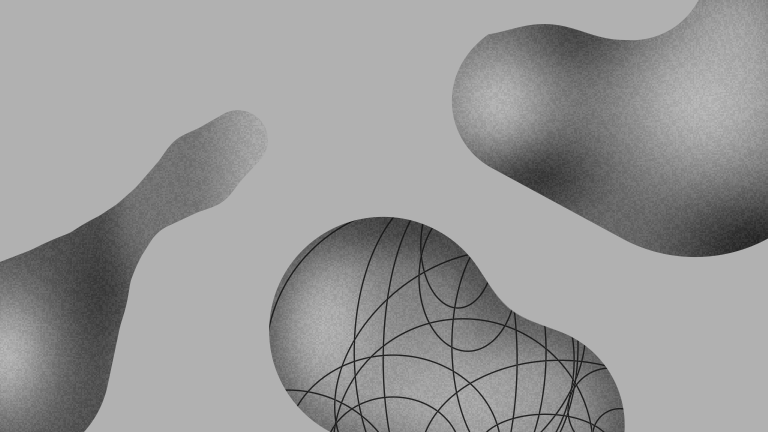
Write a WebGL 2 fragment shader that draws this background.

```glsl
#version 300 es
precision highp float;

uniform vec2 u_resolution;
out vec4 outColor;

float hash(vec2 p) {
  return fract(sin(dot(p, vec2(12.9898, 78.233))) * 43758.5453);
}

float smoothMin(float a, float b, float k) {
  float h = max(k - abs(a - b), 0.0) / k;
  return min(a, b) - h * h * k * 0.25;
}

// Capsule with a different radius (z) at each end
float roundCone(vec2 p, vec3 a, vec3 b) {
  vec2 axis = b.xy - a.xy;
  float len = length(axis);
  axis /= len;
  vec2 q = p - a.xy;
  float along = dot(q, axis);
  float side = abs(q.x * axis.y - q.y * axis.x);
  float slope = (a.z - b.z) / len;
  float t = clamp((along - side * slope / sqrt(1.0 - slope * slope)) / len, 0.0, 1.0);
  return length(vec2(side, along - t * len)) - mix(a.z, b.z, t);
}

// Approximate distance to the outline of an ellipse
float ring(vec2 q, vec2 radii) {
  float k = length(q / radii);
  return abs(k * (k - 1.0)) / max(length(q / (radii * radii)), 0.001);
}

float glow(vec2 p, vec2 center, vec2 radii) {
  vec2 q = (p - center) / radii;
  return exp(-dot(q, q));
}

float cover(float d) {
  return clamp(0.5 - d * u_resolution.y, 0.0, 1.0);
}

// Long blob with a narrow neck
float neckShape(vec2 p) {
  vec3 spine[6] = vec3[6](
    vec3(0.023, 0.155, 0.231), vec3(0.167, 0.324, 0.125), vec3(0.238, 0.412, 0.078),
    vec3(0.329, 0.505, 0.051), vec3(0.463, 0.606, 0.086), vec3(0.551, 0.676, 0.069));
  float d = 1.0;
  for (int i = 0; i < 5; i++) d = smoothMin(d, roundCone(p, spine[i], spine[i + 1]), 0.015);
  return d;
}

float neckTone(vec2 p) {
  float tone = 0.31 + 0.14 * smoothstep(0.22, 0.32, p.x) + 0.2 * smoothstep(0.42, 0.62, p.x);
  tone = mix(tone, 0.22, 0.8 * glow(p, vec2(0.235, 0.32), vec2(0.09, 0.13)));
  return mix(tone, 0.69, glow(p, vec2(0.01, 0.18), vec2(0.12, 0.16)));
}

// Large corner blob with a bay cut from its top
float cornerShape(vec2 p) {
  float body = roundCone(p, vec3(1.222, 0.766, 0.176), vec3(1.609, 0.759, 0.354));
  float bay = roundCone(p, vec3(1.463, 1.081, 0.174), vec3(1.134, 1.139, 0.222));
  return smoothMin(max(body, -bay), length(p - vec2(1.262, 0.826)) - 0.102, 0.093);
}

float cornerTone(vec2 p) {
  float tone = mix(0.42, 0.25, glow(p, vec2(1.34, 0.92), vec2(0.15, 0.1)));
  tone = mix(tone, 0.18, glow(p, vec2(1.23, 0.6), vec2(0.15, 0.1)));
  tone = mix(tone, 0.15, glow(p, vec2(1.76, 0.43), vec2(0.2, 0.14)));
  tone = mix(tone, 0.69, glow(p, vec2(1.15, 0.765), vec2(0.13, 0.13)));
  tone = mix(tone, 0.69, 0.7 * glow(p, vec2(1.7, 0.91), vec2(0.12, 0.16)));
  return mix(tone, 0.7, glow(p, vec2(1.63, 0.76), vec2(0.2, 0.18)));
}

// Two merged circles
float pairShape(vec2 p) {
  return smoothMin(length(p - vec2(0.887, 0.234)) - 0.264,
                   length(p - vec2(1.215, 0.016)) - 0.231, 0.148);
}

float pairTone(vec2 p, float d) {
  float tone = mix(0.32, 0.49, smoothstep(0.0, 0.12, -d));
  tone = mix(tone, 0.24, 0.8 * glow(p, vec2(0.9, 0.5), vec2(0.2, 0.1)));
  tone = mix(tone, 0.68, glow(p, vec2(0.76, 0.24), vec2(0.11, 0.16)));
  return mix(tone, 0.67, 0.9 * glow(p, vec2(1.06, 0.07), vec2(0.29, 0.16)));
}

// Tangle of thin ellipses: center, radii
float tangle(vec2 p) {
  vec4 loops[8] = vec4[8](
    vec4(0.972, 0.167, 0.357, 0.357), vec4(1.042, 0.185, 0.222, 0.387),
    vec4(1.042, 0.167, 0.155, 0.4), vec4(1.06, 0.433, 0.086, 0.146),
    vec4(1.083, 0.356, 0.113, 0.169), vec4(1.192, 0.201, 0.146, 0.289),
    vec4(1.412, 0.051, 0.097, 0.097), vec4(1.435, -0.009, 0.063, 0.063));
  vec4 arches[6] = vec4[6](
    vec4(1.072, -0.039, 0.301, 0.301), vec4(0.91, -0.042, 0.25, 0.22),
    vec4(0.91, -0.053, 0.157, 0.134), vec4(1.296, -0.065, 0.324, 0.231),
    vec4(1.262, -0.042, 0.157, 0.083), vec4(0.667, -0.176, 0.273, 0.273));
  vec2 q = p - vec2(1.065, 0.144);
  vec2 tilted = vec2(0.766 * q.x + 0.643 * q.y, 0.766 * q.y - 0.643 * q.x);
  float d = ring(tilted, vec2(0.324, 0.234));
  for (int i = 0; i < 8; i++) d = min(d, ring(p - loops[i].xy, loops[i].zw));
  for (int i = 0; i < 6; i++) d = min(d, ring(p - arches[i].xy, arches[i].zw));
  return d - 0.0016;
}

void main() {
  vec2 p = gl_FragCoord.xy / u_resolution.y;
  float grain = 0.07 * (hash(floor(p * 288.0)) - 0.5);
  float pair = pairShape(p);
  float pairFill = mix(pairTone(p, pair) + grain, 0.08, 0.9 * cover(tangle(p)));

  float tone = 0.695;
  tone = mix(tone, neckTone(p) + grain, cover(neckShape(p)));
  tone = mix(tone, cornerTone(p) + grain, cover(cornerShape(p)));
  tone = mix(tone, pairFill, cover(pair));
  outColor = vec4(vec3(tone), 1.0);
}
```
